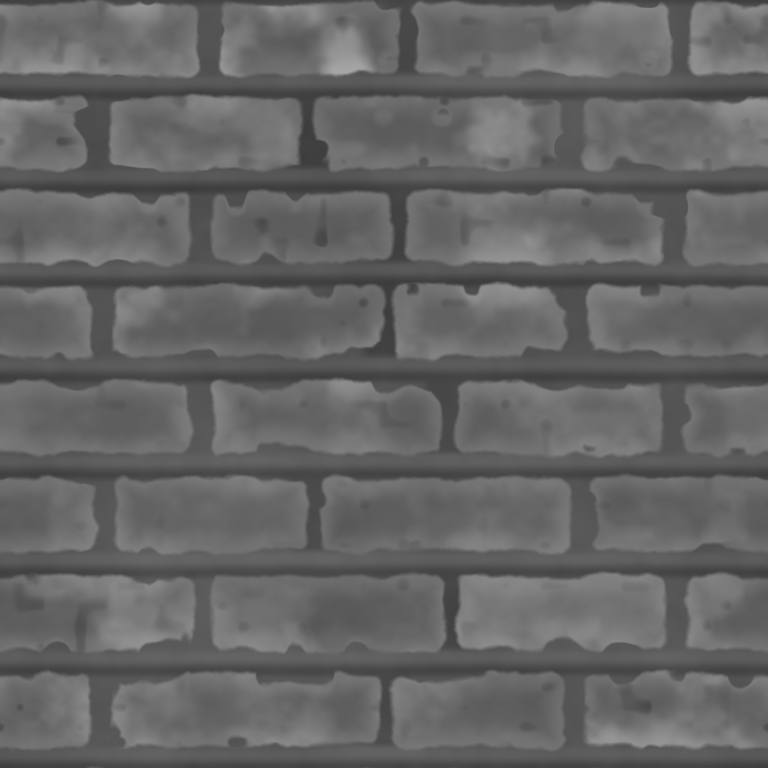
Reproduce this texture procedurally as a Shadertoy shader.

```glsl
// Worn grey brick wall: eight staggered courses of three uneven bricks with soft, shaded mortar.

const float TAU = 6.28318;
const float COURSES = 8.0;
const float COURSE_SHIFT = 0.094;    // vertical start, in courses
const float COURSE_SAG = 0.0075;     // slow drift of the course heights
const float BRICK_HALF_HEIGHT = 0.0465;
const float CORNER_RADIUS = 0.012;
const float WIDE_JOINT = 0.0145;     // half widths of the upright joints
const float NARROW_JOINT = 0.0092;
const float JOINT_JITTER = 0.012;
const float EDGE_ROUGHNESS = 0.016;
const float EDGE_SOFTNESS = 0.0038;
const float CHIP_DEPTH = 0.014;

const float FACE_CENTRE = 0.372;
const float FACE_RIM = 0.445;
const float BRICK_VARIATION = 0.03;
const float WEAR_LIGHT = 0.19;
const float PIT_DARK = 0.11;
const float LEDGE = 0.365;
const float GROOVE = 0.265;
const float WIDE_JOINT_TONE = 0.33;
const float NARROW_JOINT_TONE = 0.275;

float hash(vec2 p) {
    return fract(sin(dot(p, vec2(127.1, 311.7))) * 43758.5453);
}

// Value noise that wraps after "period" cells across the canvas.
float noise(vec2 uv, float period, float seed) {
    vec2 p = uv * period;
    vec2 i = floor(p), f = fract(p);
    vec2 a = mod(i, period), b = mod(i + 1.0, period);
    f = f * f * (3.0 - 2.0 * f);
    return mix(mix(hash(a + seed), hash(vec2(b.x, a.y) + seed), f.x),
               mix(hash(vec2(a.x, b.y) + seed), hash(b + seed), f.x), f.y);
}

float fbm(vec2 uv, float period, float seed) {
    float sum = 0.0, weight = 0.533;
    for (int i = 0; i < 4; i++) {
        sum += weight * noise(uv, period, seed);
        period *= 2.0;
        weight *= 0.5;
        seed += 17.0;
    }
    return sum;
}

float roundedBox(vec2 p, vec2 halfSize, float radius) {
    vec2 q = abs(p) - halfSize + radius;
    return length(max(q, 0.0)) + min(max(q.x, q.y), 0.0) - radius;
}

// Upright joints of a course: wide, narrow, wide.
vec3 courseJoints(float row) {
    float odd = mod(row, 2.0);
    float middle = mix(0.525 + 0.065 * step(4.0, row),
                       0.405 + 0.1 * step(3.0, mod(row, 4.0)), odd);
    vec3 joints = vec3(mix(0.267, 0.133, odd), middle, mix(0.882, 0.75, odd));
    return joints + JOINT_JITTER * (hash(vec2(row, 5.0)) - 0.5);
}

void mainImage(out vec4 fragColor, in vec2 fragCoord) {
    vec2 uv = fragCoord / iResolution.xy;
    float down = 1.0 - uv.y;

    // Course layout, counted from the top
    float sag = COURSE_SAG * (0.5 - 0.5 * cos(TAU * down));
    float wobble = 0.004 * (fbm(uv, 6.0, 3.0) - 0.5);
    float course = (down + sag + wobble) * COURSES + COURSE_SHIFT;
    float row = mod(floor(course), COURSES);
    float v = fract(course) - 0.5;
    vec3 joints = courseJoints(row);

    // Nearest brick of the course
    float dist = 1.0, brick = 0.0;
    for (int k = 0; k < 3; k++) {
        float left = joints[k] + (k == 1 ? NARROW_JOINT : WIDE_JOINT);
        float right = k == 2 ? joints[0] + 1.0 : joints[k + 1];
        right -= k == 0 ? NARROW_JOINT : WIDE_JOINT;
        float x = fract(uv.x - 0.5 * (left + right) + 0.5) - 0.5;
        float d = roundedBox(vec2(x, v / COURSES),
                             vec2(0.5 * (right - left), BRICK_HALF_HEIGHT), CORNER_RADIUS);
        if (d < dist) { dist = d; brick = float(k); }
    }
    vec2 id = vec2(brick + 11.0, row + 3.0);

    // Ragged outline and broken edges
    float wear = mix(0.25, 1.0, 0.5 + 0.5 * cos(TAU * (down - 0.15))) * mix(0.4, 1.3, hash(id));
    float edge = dist + EDGE_ROUGHNESS * (fbm(uv, 32.0, 21.0) - 0.5);
    edge += CHIP_DEPTH * smoothstep(0.66, 0.9, noise(uv, 26.0, 42.0)) * (0.4 + wear);
    float soft = max(EDGE_SOFTNESS, 1.0 / iResolution.y);
    float face = 1.0 - smoothstep(-soft, soft, edge);

    // Brick face: pale rim, bleached patches, small pits
    float inner = smoothstep(0.0, 0.036, -edge + 0.012 * (fbm(uv, 14.0, 8.0) - 0.5));
    float brickTone = mix(FACE_RIM, FACE_CENTRE, inner);
    brickTone += BRICK_VARIATION * (hash(id + 7.0) - 0.5) + 0.07 * (fbm(uv, 9.0, 31.0) - 0.5);
    brickTone += WEAR_LIGHT * wear * smoothstep(0.44, 0.76, fbm(uv, 11.0, 53.0));
    brickTone -= PIT_DARK * wear * smoothstep(0.8, 0.97, noise(uv, 38.0, 64.0));

    // Mortar: lit ledge above a dark groove, and the upright joints
    float across = v < 0.0 ? v + 1.0 : v;
    float bedTone = mix(LEDGE, GROOVE, smoothstep(0.46, 0.59, across));
    bedTone -= 0.035 * (1.0 - smoothstep(0.37, 0.43, across)) * noise(uv, 20.0, 71.0);
    float toMiddle = abs(uv.x - joints.y);
    float uprightTone = mix(NARROW_JOINT_TONE, WIDE_JOINT_TONE, smoothstep(0.02, 0.04, toMiddle));
    float mortarTone = mix(uprightTone, bedTone, smoothstep(0.32, 0.41, abs(v)));
    mortarTone += 0.09 * (fbm(uv, 5.0, 83.0) - 0.5);

    float tone = mix(mortarTone, brickTone, face);
    tone += 0.025 * (fbm(uv, 48.0, 97.0) - 0.5);
    fragColor = vec4(vec3(tone), 1.0);
}
```
